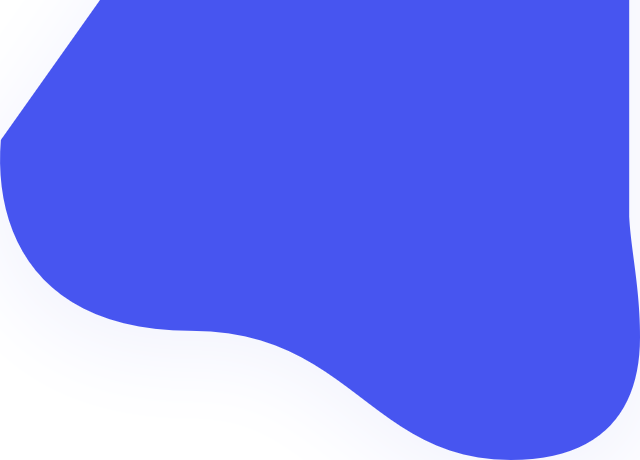
Write a Shadertoy shader that draws this background.

```glsl
const vec3 BLOB_COLOR = vec3(0.278, 0.333, 0.941);
const vec3 PAPER_COLOR = vec3(1.0);
const float ASPECT = 1.3913;                    // design width over height
const vec2 SHADOW_OFFSET = vec2(0.0, -0.036);
const float SHADOW_REACH = 0.2;
const float SHADOW_STRENGTH = 0.08;
const int CURVES = 4;
const int STEPS = 24;                           // segments per curve

// Straight sides continue above the canvas
const vec2 TOP_LEFT = vec2(0.5008, 1.4);
const vec2 TOP_RIGHT = vec2(1.3678, 1.4);

// Chained cubic curves, left corner to right side
const vec2 OUTLINE[13] = vec2[13](
    vec2(0.0018, 0.6957), vec2(-0.0145, 0.4928), vec2(0.0815, 0.2808),
    vec2(0.4167, 0.2808), vec2(0.7609, 0.2808), vec2(0.8062, 0.0),
    vec2(1.1105, 0.0), vec2(1.3134, 0.0), vec2(1.3913, 0.1123),
    vec2(1.3913, 0.2663), vec2(1.3913, 0.375), vec2(1.3714, 0.4565),
    vec2(1.3678, 0.529));

vec2 bezier(vec2 a, vec2 b, vec2 c, vec2 d, float t) {
    float s = 1.0 - t;
    return s * s * s * a + 3.0 * s * s * t * b + 3.0 * s * t * t * c + t * t * t * d;
}

// Tracks the nearest squared distance and flips the sign at each crossing
void addEdge(vec2 p, vec2 a, vec2 b, inout float nearest, inout float side) {
    vec2 edge = b - a;
    vec2 toP = p - a;
    vec2 gap = toP - edge * clamp(dot(toP, edge) / dot(edge, edge), 0.0, 1.0);
    nearest = min(nearest, dot(gap, gap));
    if ((a.y > p.y) != (b.y > p.y) && toP.x < edge.x * toP.y / edge.y) side = -side;
}

// Signed distance to the blob, negative inside
float blobDistance(vec2 p) {
    float nearest = 1e5;
    float side = 1.0;
    vec2 previous = OUTLINE[0];
    addEdge(p, TOP_LEFT, previous, nearest, side);
    for (int i = 0; i < CURVES; i++) {
        int k = 3 * i;
        for (int j = 1; j <= STEPS; j++) {
            vec2 next = bezier(OUTLINE[k], OUTLINE[k + 1], OUTLINE[k + 2],
                               OUTLINE[k + 3], float(j) / float(STEPS));
            addEdge(p, previous, next, nearest, side);
            previous = next;
        }
    }
    addEdge(p, previous, TOP_RIGHT, nearest, side);
    addEdge(p, TOP_RIGHT, TOP_LEFT, nearest, side);
    return side * sqrt(nearest);
}

void mainImage(out vec4 fragColor, in vec2 fragCoord) {
    vec2 p = fragCoord / iResolution.xy * vec2(ASPECT, 1.0);

    // Soft drop shadow
    float shadowDistance = blobDistance(p - SHADOW_OFFSET);
    float shadow = 1.0 - smoothstep(-SHADOW_REACH, SHADOW_REACH, shadowDistance);
    vec3 color = mix(PAPER_COLOR, BLOB_COLOR, SHADOW_STRENGTH * shadow);

    // Solid blob with a one-pixel smooth edge
    float coverage = clamp(0.5 - blobDistance(p) * iResolution.y, 0.0, 1.0);
    color = mix(color, BLOB_COLOR, coverage);

    fragColor = vec4(color, 1.0);
}
```
